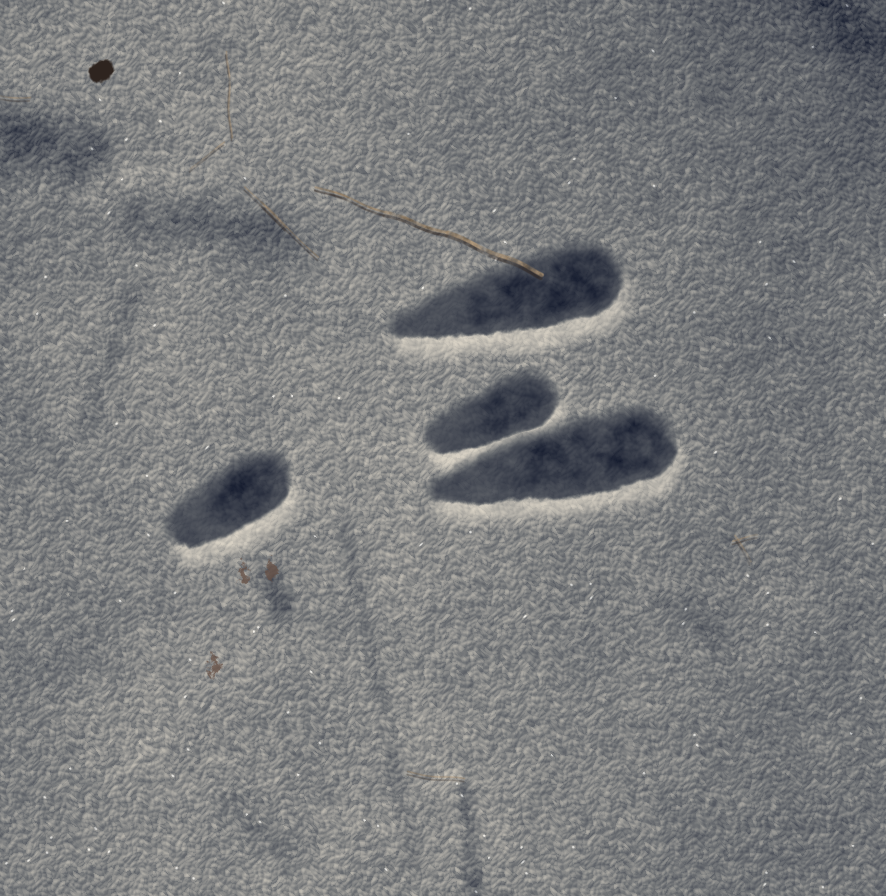
Reproduce this texture procedurally as a WebGL 2 fragment shader.

```glsl
#version 300 es
precision highp float;
// Animal tracks pressed into sparkling snow, with dry stems and long soft shadows.

#define GRAIN_SCALE 180.0
#define GRAIN_DEPTH 0.37
#define GLINT_RARITY 0.996
#define RIM_OFFSET vec2(.007, -.019)
#define RIM_GAIN 0.36
#define SHADOW_BLUE vec3(.22, .24, .29)
#define SNOW_GREY vec3(.45, .46, .47)
#define SUNLIT_CREAM vec3(.77, .75, .71)
#define STRAW vec3(.60, .51, .40)
#define BARK vec3(.18, .14, .12)

uniform vec2 u_resolution;
out vec4 fragColor;

// Tracks: heel and toe centres, then their radii
const vec4 TRACKS[4] = vec4[4](
  vec4(.450, .636, .655, .688), vec4(.493, .513, .590, .553),
  vec4(.496, .455, .712, .503), vec4(.214, .414, .291, .462));
const vec2 TRACK_RADII[4] = vec2[4](
  vec2(.013, .040), vec2(.018, .031), vec2(.015, .042), vec2(.026, .033));

// Soft shadows: end points, then width and strength
const vec4 SHADES[10] = vec4[10](
  vec4(.517, .118, .531, 0), vec4(.384, .414, .423, .232),
  vec4(.423, .232, .462, .036), vec4(0, .845, .09, .83),
  vec4(.16, .763, .32, .732), vec4(.303, .355, .315, .318),
  vec4(.745, .33, .81, .285), vec4(.26, .10, .325, .04),
  vec4(.152, .68, .095, .52), vec4(.92, 1, 1, .94));
const vec2 SHADE_FORM[10] = vec2[10](
  vec2(.009, .24), vec2(.008, .11), vec2(.01, .11), vec2(.034, .36), vec2(.03, .27),
  vec2(.014, .25), vec2(.018, .12), vec2(.018, .1), vec2(.013, .11), vec2(.045, .24));

// Dry stems; the first three form the thick branch
const vec4 STEMS[11] = vec4[11](
  vec4(.352, .792, .430, .763), vec4(.430, .763, .501, .740),
  vec4(.501, .740, .605, .694), vec4(.254, .941, .258, .846),
  vec4(.273, .792, .354, .714), vec4(.290, .775, .320, .745),
  vec4(0, .893, .034, .891), vec4(.456, .138, .518, .130),
  vec4(.821, .403, .837, .372), vec4(.818, .397, .846, .402),
  vec4(.249, .840, .214, .813));

// Sunlit mounds: centre, radius, gain
const vec4 MOUNDS[5] = vec4[5](
  vec4(.735, .343, .025, .14), vec4(.14, .80, .045, .14), vec4(.18, .19, .08, .09),
  vec4(.50, .131, .018, .18), vec4(.06, .92, .07, .08));

vec2 hash2(vec2 p) {
  vec3 q = fract(p.xyx * vec3(.1031, .1030, .0973));
  q += dot(q, q.yzx + 33.33);
  return fract((q.xx + q.yz) * q.zy);
}

// Nearest cell distance and that cell's random value
vec2 cellNoise(vec2 p) {
  vec2 best = vec2(9, 0);
  for (int k = 0; k < 9; k++) {
    vec2 id = floor(p) + vec2(k % 3 - 1, k / 3 - 1), r = hash2(id);
    float d = length(id + r - p);
    if (d < best.x) best = vec2(d, fract(r.x * 17.0 + r.y * 5.0));
  }
  return best;
}

// Layered sines for broad, uneven variation
float drift(vec2 p) {
  float sum = 0.0, gain = 0.5;
  for (int i = 0; i < 4; i++) {
    sum += gain * sin(p.x + 1.3 * sin(p.y * .8)) * sin(p.y + 1.1 * cos(p.x * .7));
    p = mat2(1.5, 1.1, -1.1, 1.5) * p + 2.7;
    gain *= 0.6;
  }
  return sum;
}

// Distance to a capsule that swells toward its second end, and position along it
vec2 capsule(vec2 p, vec4 ends, vec2 radii) {
  vec2 pa = p - ends.xy, ba = ends.zw - ends.xy;
  float h = clamp(dot(pa, ba) / dot(ba, ba), 0.0, 1.0);
  return vec2(length(pa - ba * h) - mix(radii.x, radii.y, sin(h * 1.85)), h);
}

vec3 snowRamp(float tone) {
  return tone < 0.5 ? mix(SHADOW_BLUE, SNOW_GREY, tone * 2.0)
                    : mix(SNOW_GREY, SUNLIT_CREAM, min(tone, 1.12) * 2.0 - 1.0);
}

void main() {
  vec2 p = gl_FragCoord.xy / u_resolution.y;
  float pixel = 1.0 / u_resolution.y;

  // Broad light across the snow
  float tone = .62 - .15 * smoothstep(.45, 1.0, p.x) - .07 * smoothstep(.25, 0.0, p.x)
    - .17 * smoothstep(.55, 1.0, p.y) * smoothstep(.15, .9, p.x)
    + .065 * drift(p * 13.0) + .05 * drift(p * 42.0 + 4.0);
  for (int i = 0; i < 5; i++) {
    vec2 m = (p - MOUNDS[i].xy) / MOUNDS[i].z;
    tone += MOUNDS[i].w * exp(-dot(m, m)) * (.8 + .8 * drift(p * 90.0));
  }
  for (int i = 0; i < 10; i++) {
    float d = capsule(p, SHADES[i], vec2(0)).x / SHADE_FORM[i].x;
    tone -= SHADE_FORM[i].y * exp(-d * d) * (1.0 + .8 * drift(p * 45.0));
  }

  // Crystals: lit slopes and random facets
  vec2 g = p * GRAIN_SCALE + .5 * sin(p.yx * 71.0) + .3 * sin(p.yx * 233.0);
  vec2 crystal = cellNoise(g), c = g * .53 + 8.0;
  float slope = cellNoise(g + vec2(-.25, .4)).x - crystal.x;
  float clump = cellNoise(c + vec2(-.2, .35)).x - cellNoise(c).x;
  float grain = .75 * slope + .5 * (crystal.y - .5) + .6 * clump;

  // Hollows: soft upper wall, crisp sunlit lower lip
  float hollow = 0.0, hollowTone = 0.0, lip = 0.0;
  vec2 w = p + .004 * vec2(drift(p * 55.0), drift(p * 55.0 + 9.0)) + .002 * drift(p * 190.0);
  for (int i = 0; i < 4; i++) {
    vec2 track = capsule(w, TRACKS[i], TRACK_RADII[i]);
    float shifted = capsule(w - RIM_OFFSET, TRACKS[i], TRACK_RADII[i]).x;
    float soft = mix(.003, .011, smoothstep(-.012, .012, shifted - track.x));
    float inside = smoothstep(soft, -soft, track.x);
    lip = max(lip, smoothstep(.013, -.011, shifted));
    tone += .07 * exp(-max(track.x, 0.0) / .022);
    float depth = smoothstep(0.0, -.022, track.x) * smoothstep(.1, .6, track.y);
    float floorTone = .16 - .22 * depth + (.08 + .16 * depth) * drift(p * 80.0);
    hollowTone = mix(hollowTone, floorTone, inside);
    hollow = max(hollow, inside);
  }
  tone += RIM_GAIN * lip * (.9 + .3 * drift(p * 70.0));
  tone = mix(tone + GRAIN_DEPTH * grain * (1.0 - .5 * lip), hollowTone + .1 * grain, hollow);
  vec3 color = snowRamp(tone);
  float glint = step(GLINT_RARITY, crystal.y) * smoothstep(.4, .1, crystal.x);
  color += .25 * glint * (1.0 - hollow);

  // Stems, broken by snow, with a dark underside
  vec2 bent = p + .0013 * sin(p.yx * 95.0);
  for (int i = 0; i < 11; i++) {
    vec2 width = vec2(i < 3 ? .0012 + .0005 * float(i) : .0009);
    float d = capsule(bent, STEMS[i], width).x;
    float under = capsule(bent + vec2(.001, .0035), STEMS[i], width).x;
    float cover = (i < 3 ? .85 : .55) * clamp(.85 + .7 * drift(p * 120.0), 0.0, 1.0);
    color = mix(color, BARK, .7 * cover * smoothstep(pixel, -pixel, under));
    color = mix(color, STRAW * (1.0 + .4 * drift(p * 160.0)), cover * smoothstep(pixel, -pixel, d));
  }

  // Seed head and small rusty scraps
  float seed = length(p - vec2(.113, .921)) - .012 + .004 * drift(p * 130.0);
  color = mix(color, BARK, smoothstep(.002, -.002, seed));
  for (int i = 0; i < 3; i++) {
    vec2 spot = vec2(.303, .364) - float(i) * vec2(.032, .004 + .05 * float(i / 2));
    float scrap = length((p - spot) * vec2(1.5, .8)) - .007 + .01 * drift(p * 260.0);
    color = mix(color, BARK * 2.2, .75 * smoothstep(.003, -.003, scrap));
  }
  fragColor = vec4(clamp(color, 0.0, 1.0), 1);
}
```
